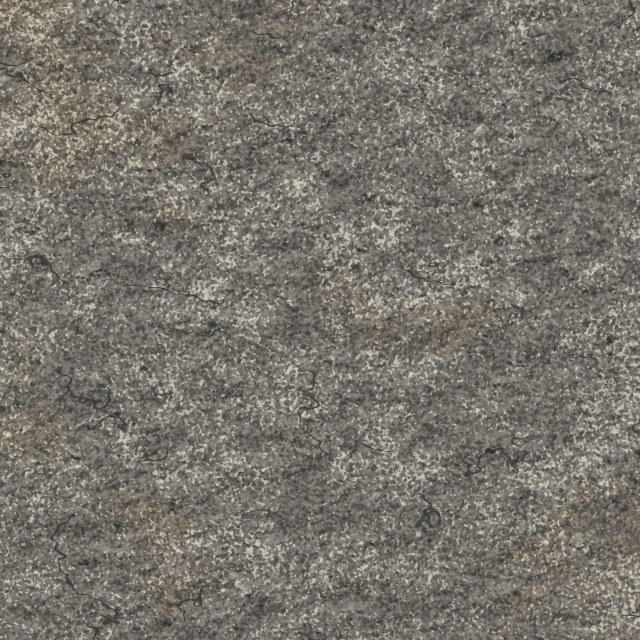
Give the GLSL for this texture, as a WebGL 1 fragment shader.

```glsl
precision highp float;
// Weathered grey-brown rock: gritty grain over soft relief lit from above,
// fine scattered lichen flecks, short broken cracks, pits and chips.
// Built from value noise, fractal sums and jittered cells, in canvas units.
uniform vec2 u_resolution;

float hash(vec2 p) {
  vec3 q = fract(vec3(p.xyx) * 0.1031);
  q += dot(q, q.yzx + 33.33);
  return fract((q.x + q.y) * q.z);
}

float noise(vec2 p) {
  vec2 cell = floor(p), f = fract(p);
  f = f * f * (3.0 - 2.0 * f);
  float low = mix(hash(cell), hash(cell + vec2(1.0, 0.0)), f.x);
  float high = mix(hash(cell + vec2(0.0, 1.0)), hash(cell + 1.0), f.x);
  return mix(low, high, f.y);
}

mat2 rotation(float angle) {
  float c = cos(angle), s = sin(angle);
  return mat2(c, s, -s, c);
}

float fbm(vec2 p) {
  float sum = 0.0, weight = 0.5;
  for (int i = 0; i < 5; i++) {
    sum += weight * noise(p);
    p = rotation(0.6) * p * 2.03 + 17.3;
    weight *= 0.5;
  }
  return sum;
}

// Thin contour of a fractal field, kept only in short scattered stretches.
float cracks(vec2 uv, float seed) {
  float field = fbm(uv * vec2(5.0, 8.0) + seed);
  float stretch = smoothstep(0.62, 0.80, noise(uv * vec2(12.0, 15.0) + seed * 2.0));
  return stretch * (1.0 - smoothstep(0.001, 0.010, abs(field - 0.48)));
}

// Ragged, mostly flat blobs, one at most in each jittered cell.
float blobs(vec2 uv, float cells, float density, float seed) {
  vec2 p = uv * cells;
  float ragged = 0.55 * (fbm(uv * 80.0 + seed) - 0.48);
  float cover = 0.0;
  for (int j = -1; j <= 1; j++) {
    for (int i = -1; i <= 1; i++) {
      vec2 cell = floor(p) + vec2(float(i), float(j));
      vec2 id = cell + seed;
      vec2 center = cell + vec2(hash(id + 3.1), hash(id + 7.7));
      vec2 d = rotation(1.6 * (hash(id + 5.3) - 0.5)) * (p - center);
      float radius = mix(0.08, 0.24, pow(hash(id + 9.2), 2.0));
      float dist = length(d * vec2(0.75, 1.4)) + ragged - radius;
      float present = step(hash(id), density);
      cover = max(cover, present * (1.0 - smoothstep(-0.06, 0.05, dist)));
    }
  }
  return cover;
}

// Colour of the stone for a given brightness.
vec3 stone(float tone) {
  vec3 shadow = vec3(0.27, 0.27, 0.26);
  vec3 body = vec3(0.44, 0.42, 0.395);
  vec3 lichen = vec3(0.72, 0.71, 0.66);
  vec3 color = mix(shadow, body, clamp((tone - 0.27) / 0.15, -1.1, 1.0));
  return mix(color, lichen, clamp((tone - 0.42) / 0.29, 0.0, 1.3));
}

void main() {
  vec2 uv = gl_FragCoord.xy / u_resolution;
  vec2 turned = rotation(0.47) * uv;

  // Relief: surfaces that fall away towards the top catch the light.
  vec2 bump = vec2(22.0, 30.0);
  float height = fbm(uv * bump);
  float slope = height - fbm((uv + vec2(-0.001, 0.003)) * bump);

  // Grit at two sizes, over small patches of lighter and darker stone.
  float fine = noise(turned * 270.0) - 0.5;
  float coarse = noise(turned * 140.0 + 40.0) - 0.5;
  float patches = fbm(uv * vec2(15.0, 19.0) + 60.0) - 0.485;
  float tone = 0.422 + 0.23 * fine + 0.10 * coarse + 0.95 * slope + 0.08 * patches;

  // Small lichen flecks, slightly denser where the patches are pale.
  float fleck = 0.6 * noise(turned * 235.0 + 90.0) + 0.4 * noise(turned * 380.0 + 15.0);
  tone += 0.25 * smoothstep(0.57, 0.80, fleck + 0.5 * patches);

  // Pale chips with a shaded underside, and dark hollows.
  float chip = blobs(uv, 17.0, 0.16, 11.0);
  float chipShade = blobs(uv + vec2(0.0, 0.004), 17.0, 0.16, 11.0);
  float hollow = blobs(uv, 22.0, 0.16, 47.0);
  tone += 0.10 * chip - 0.12 * chipShade * (1.0 - chip);
  tone -= 0.10 * hollow;

  // Broken cracks.
  float crack = max(cracks(uv, 5.0), cracks(uv, 31.0));
  tone = mix(tone, 0.19, 0.75 * crack);

  // Overall warmth, with faint ochre staining in a few areas.
  float stain = smoothstep(0.54, 0.76, fbm(uv * vec2(4.0, 6.0) + 23.0));
  vec3 color = stone(tone) * mix(vec3(1.0), vec3(1.02, 0.99, 0.92), stain);

  gl_FragColor = vec4(clamp(color, 0.0, 1.0), 1.0);
}
```
